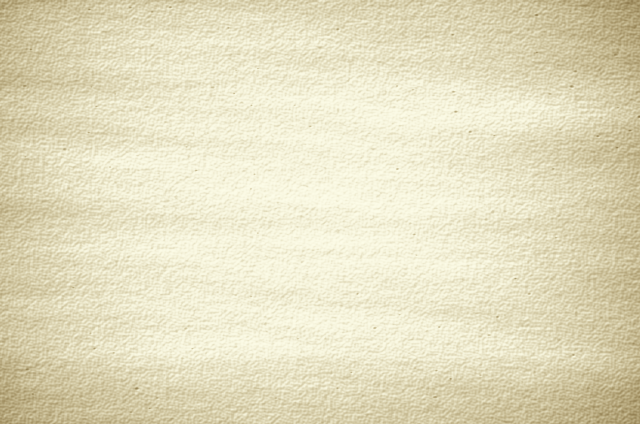
Give the GLSL for this texture, as a WebGL 2 fragment shader.

```glsl
#version 300 es
precision highp float;
// Aged cream plaster: fine embossed grain, soft horizontal streaks, scattered pits and a sepia vignette.

uniform vec2 u_resolution;
out vec4 fragColor;

// Two random values in 0..1 for an integer cell
vec2 hash2(vec2 cell) {
    uvec2 v = uvec2(ivec2(cell)) * 1664525u + 1013904223u;
    v.x += v.y * 1664525u;
    v.y += v.x * 1664525u;
    v ^= v >> 16u;
    v.x += v.y * 1664525u;
    v.y += v.x * 1664525u;
    v ^= v >> 16u;
    return vec2(v & 65535u) / 65535.0;
}

float cornerSlope(vec2 cell, vec2 offset) {
    float angle = 6.2832 * hash2(cell).x;
    return dot(vec2(cos(angle), sin(angle)), offset);
}

float gradientNoise(vec2 p) {
    vec2 i = floor(p), f = p - i;
    vec2 w = f * f * f * (f * (f * 6.0 - 15.0) + 10.0);
    vec2 e = vec2(1.0, 0.0);
    return mix(mix(cornerSlope(i, f), cornerSlope(i + e, f - e), w.x),
               mix(cornerSlope(i + e.yx, f - e.yx), cornerSlope(i + 1.0, f - 1.0), w.x), w.y);
}

// Relief of the noise surface, lit from the upper left
float emboss(vec2 p) {
    return gradientNoise(p) - gradientNoise(p + vec2(-0.35, 0.6));
}

float grain(vec2 p) {
    return 0.075 * emboss(p * vec2(137.0, 163.0))
         + 0.035 * emboss(p * vec2(61.0, 83.0) + 40.0)
         + 0.014 * gradientNoise(p * vec2(23.0, 31.0) + 90.0);
}

// Long brushed bands that sag gently to the right
float streaks(vec2 p) {
    p.y += 0.03 * p.x + 0.02 * gradientNoise(p * vec2(1.7, 2.3));
    return 0.065 * gradientNoise(p * vec2(0.8, 7.0) + vec2(3.0, 11.0))
         + 0.045 * gradientNoise(p * vec2(1.9, 19.0) + vec2(17.0, 5.0))
         + 0.025 * gradientNoise(p * vec2(6.0, 57.0) + 31.0)
         + 0.020 * gradientNoise(p * vec2(19.0, 140.0) + 53.0);
}

// Sparse dark specks, each with a pale lip below it
float pits(vec2 p) {
    vec2 cell = floor(p * 21.0);
    vec2 pick = hash2(cell + 211.0);
    vec2 centre = (cell + 0.2 + 0.6 * hash2(cell + 77.0)) / 21.0;
    float radius = mix(0.0012, 0.0034, pick.y * pick.y);
    float soft = 0.0012 + 0.5 / u_resolution.y;
    vec2 d = (p - centre) * vec2(0.8, 1.2);
    float hole = 1.0 - smoothstep(radius - soft, radius + soft, length(d));
    float lip = 1.0 - smoothstep(radius - soft, radius + soft, length(d + vec2(-0.002, 0.003)));
    return step(0.89, pick.x) * (0.06 * lip - 0.2 * hole);
}

void main() {
    vec2 p = gl_FragCoord.xy / u_resolution.y;
    vec2 edge = abs(2.0 * gl_FragCoord.xy / u_resolution - vec2(0.97, 1.03));

    // Broad light falling off toward the borders
    float vignette = 0.17 * pow(edge.x, 2.7) + 0.14 * pow(edge.y, 3.2);
    float tone = 0.972 - vignette + streaks(p);

    // Surface detail, a little stronger in the shaded borders
    tone += grain(p) * (1.0 + 1.5 * vignette);
    tone -= 0.05 * smoothstep(0.25, 0.6, gradientNoise(p * vec2(71.0, 113.0) + 130.0));
    tone += pits(p);

    // Soft highlight shoulder, then sepia toning
    float over = max(tone - 0.94, 0.0);
    tone = min(tone, 0.94) + 0.055 * (1.0 - exp(-over / 0.055));
    vec3 colour = vec3(1.0, 1.0, 0.925) * pow(vec3(max(tone, 0.0)), vec3(1.0, 1.25, 1.9));
    fragColor = vec4(colour, 1.0);
}
```
